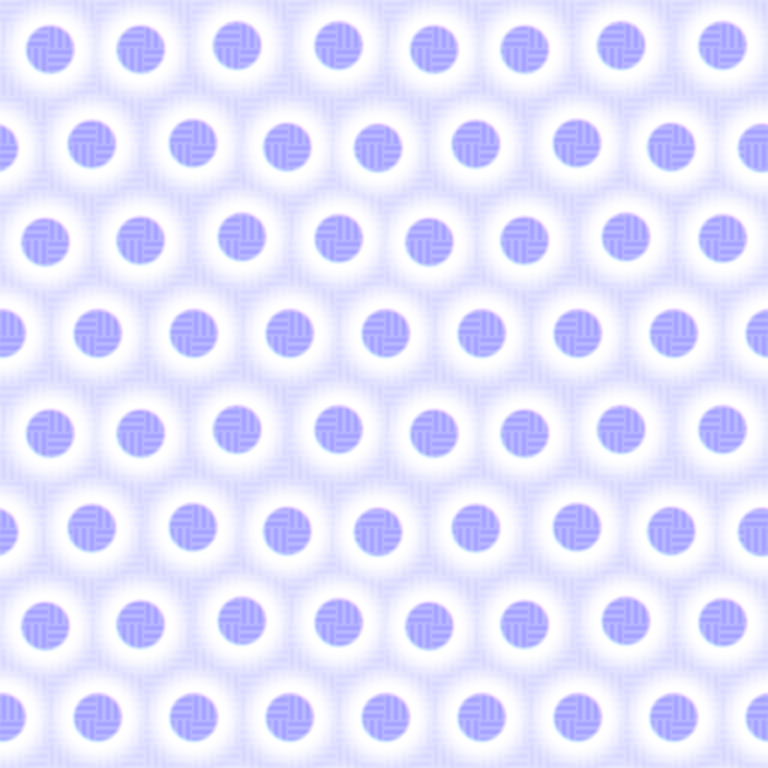
Give the GLSL for this pattern, as a WebGL 1 fragment shader.

```glsl
precision highp float;
// Staggered rows of soft violet dots with white halos on a faint basket weave.

uniform vec2 u_resolution;

const float PI = 3.14159265;
const float REPEATS = 8.0;          // dots across and rows down
const float WEAVE_BLOCKS = 32.0;    // weave blocks across the canvas
const float STRANDS = 3.0;          // strands in each block
const float WEAVE_DEPTH = 0.13;     // strand contrast relative to the ink

// Lengths below are in dot cells.
const vec2 DOT_EDGE = vec2(0.215, 0.28);
const vec2 HALO_FADE = vec2(0.30, 0.60);
const float FRINGE = 0.008;         // red and green shift at the dot edge

// Ink is the amount removed from white.
const vec3 DOT_INK = vec3(0.315, 0.322, 0.0);
const vec3 GROUND_INK = vec3(0.138, 0.138, 0.0);

// Dots wander along each row; the wander repeats every four rows and columns.
const vec2 SWAY = vec2(0.040, 0.029);
const float ROW_DRIFT = 0.022;
const vec4 SWAY_PHASE_X = vec4(0.0, 4.08, 3.61, -0.87);
const vec4 SWAY_PHASE_Y = vec4(0.0, 0.38, 5.74, 0.79);

vec2 dotCenter(float column, float row) {
  float wrapped = floor(mod(row + 0.5, 4.0));
  vec4 pick = vec4(equal(vec4(wrapped), vec4(0.0, 1.0, 2.0, 3.0)));
  vec2 phase = vec2(dot(SWAY_PHASE_X, pick), dot(SWAY_PHASE_Y, pick));
  vec2 wave = SWAY * cos(0.5 * PI * mod(column, 4.0) - phase);
  wave *= min(wrapped, 1.0);        // the first row of four stays straight
  float drift = ROW_DRIFT * cos(0.5 * PI * wrapped);
  float stagger = 0.5 * mod(wrapped, 2.0);
  return vec2(column + stagger, row + 0.5) + vec2(wave.x, -wave.y) + drift;
}

// Vector from the nearest dot center to p.
vec2 fromNearestDot(vec2 p) {
  vec2 nearest = vec2(4.0);
  for (int j = -1; j <= 1; j++) {
    float row = floor(p.y) + float(j);
    float column = floor(p.x - 0.5 * mod(row, 2.0) + 0.5);
    for (int i = -1; i <= 1; i++) {
      vec2 offset = p - dotCenter(column + float(i), row);
      if (dot(offset, offset) < dot(nearest, nearest)) nearest = offset;
    }
  }
  return nearest;
}

// Checkered horizontal and vertical strands, from -1 to 1.
float basketWeave(vec2 p) {
  vec2 strands = -cos(2.0 * PI * STRANDS * p);
  vec2 checker = sin(PI * p);
  float vertical = smoothstep(-0.2, 0.2, checker.x * checker.y);
  return mix(strands.y, strands.x, vertical);
}

float dotMask(vec2 offset) {
  return 1.0 - smoothstep(DOT_EDGE.x, DOT_EDGE.y, length(offset));
}

void main() {
  vec2 uv = gl_FragCoord.xy / u_resolution;
  vec2 offset = fromNearestDot(uv * REPEATS);

  // Dots, with a slight color fringe
  vec3 dots = vec3(dotMask(offset + vec2(FRINGE, 0.0)),
                   dotMask(offset - vec2(0.0, FRINGE)),
                   dotMask(offset));

  // Ground, fading to white around each dot
  float ground = smoothstep(HALO_FADE.x, HALO_FADE.y, length(offset));

  vec3 ink = DOT_INK * dots + GROUND_INK * ground;
  ink *= 1.0 + WEAVE_DEPTH * basketWeave(uv * WEAVE_BLOCKS);
  gl_FragColor = vec4(1.0 - ink, 1.0);
}
```
